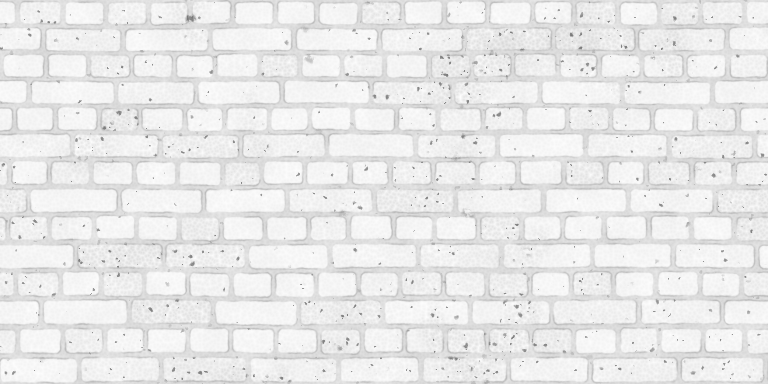
This texture is drawn by a Shadertoy shader. Its source:

```glsl
// Whitewashed brick wall: 14 courses alternating 9 long bricks and 18 short ones.
// Each brick is a rounded box with jittered ends and a ragged outline; layered sines
// give mottling and grime, cellular noise gives grain, flecks and chips.

const float ROWS = 14.0;
const float LONG_COUNT = 9.0;       // bricks across in a long course
const float SHORT_COUNT = 18.0;     // bricks across in a short course
const float WALL_WIDTH = 2.0;       // wall height is 1
const float ROW_SAG = 0.0135;       // lift of the middle courses
const float JOINT = 0.0135;         // mortar width
const float CORNER = 0.011;         // corner radius
const float RAGGED = 0.0015;        // roughness of the outline
const float RIM_WIDTH = 0.0026;
const float RIM_DARK = 0.13;
const float FLECK_DARK = 0.40;
const float CHIP_DARK = 0.32;
const vec3 BRICK = vec3(0.965);
const vec3 WORN_BRICK = vec3(0.905);
const vec3 MORTAR = vec3(0.872);
const mat2 TURN = mat2(0.8, 0.6, -0.6, 0.8);

// Position of the first joint in each course, in bricks, from the bottom up
const float PHASE[14] = float[14](0.93, 0.45, 0.47, 0.41, 0.91, 0.20, 0.36,
                                  0.18, 0.84, 0.30, 0.32, 0.05, 0.48, 0.45);

float hash(vec2 p) {
    vec3 q = fract(p.xyx * vec3(0.1031, 0.1030, 0.0973));
    q += dot(q, q.yzx + 33.33);
    return fract((q.x + q.y) * q.z);
}

// Layered sines, roughly -1 to 1
float waves(vec2 p) {
    float sum = 0.0, amp = 0.5;
    for (int i = 0; i < 5; i++) {
        p = TURN * p * 1.8 + 1.7;
        sum += amp * sin(p.x + 1.5 * sin(p.y));
        amp *= 0.6;
    }
    return sum;
}

// Distance to the nearest cell point
float cellular(vec2 p) {
    float nearest = 2.0;
    for (int k = 0; k < 9; k++) {
        vec2 cell = floor(p) + vec2(k % 3 - 1, k / 3 - 1);
        vec2 point = cell + vec2(hash(cell), hash(cell + 57.3));
        nearest = min(nearest, length(p - point));
    }
    return nearest;
}

// Scattered soft spots of random size; density is the share of cells that hold one
float spots(vec2 p, float density) {
    float cover = 0.0;
    for (int k = 0; k < 9; k++) {
        vec2 cell = floor(p) + vec2(k % 3 - 1, k / 3 - 1);
        vec2 point = cell + vec2(hash(cell), hash(cell + 57.3));
        float radius = mix(0.14, 0.46, pow(hash(cell + 19.7), 2.0));
        float present = smoothstep(0.0, 0.08, density - hash(cell + 91.1));
        cover = max(cover, present * smoothstep(radius, radius * 0.35, length(p - point)));
    }
    return cover;
}

// Place of a joint between bricks, jittered and wrapped around the wall
float jointAt(float i, float row, float count) {
    return i + 0.09 * (hash(vec2(mod(i, count), row + 40.0)) - 0.5);
}

float roundBox(vec2 q, vec2 halfSize) {
    vec2 d = abs(q) - halfSize + CORNER;
    return length(max(d, 0.0)) + min(max(d.x, d.y), 0.0) - CORNER;
}

void mainImage(out vec4 fragColor, in vec2 fragCoord) {
    vec2 p = fragCoord / iResolution.xy * vec2(WALL_WIDTH, 1.0);
    float aa = 1.0 / iResolution.y;

    // Course and brick
    float level = p.y - ROW_SAG * sin(3.14159 * p.y) + 0.0012 * sin(9.42478 * p.x + 5.0 * p.y);
    float row = clamp(floor(level * ROWS), 0.0, ROWS - 1.0);
    float count = mod(row, 2.0) < 0.5 ? LONG_COUNT : SHORT_COUNT;
    float pitch = WALL_WIDTH / count;
    float u = p.x / pitch - PHASE[int(row)];
    float i = floor(u);
    if (u < jointAt(i, row, count)) i -= 1.0;
    else if (u > jointAt(i + 1.0, row, count)) i += 1.0;
    float left = jointAt(i, row, count), right = jointAt(i + 1.0, row, count);
    vec2 id = vec2(mod(i, count), row);

    // Ragged outline
    vec2 size = vec2((right - left) * pitch, 1.0 / ROWS);
    vec2 q = vec2((u - 0.5 * (left + right)) * pitch, level - (row + 0.5) / ROWS);
    q.y += 0.003 * (hash(id + 7.0) - 0.5);
    float d = roundBox(q, 0.5 * (size - JOINT)) + RAGGED * waves(p * 38.0);
    float inside = smoothstep(aa, -aa, d);

    // Base tones, mottling and grain
    float wear = pow(hash(id + 13.0), 3.0);
    float mottle = waves(p * 14.0);
    float grime = smoothstep(0.35, 1.0, waves(p * 3.5 + 4.0));
    float grain = cellular(p * 110.0) - 0.45;
    vec3 brick = mix(BRICK, WORN_BRICK, 0.7 * wear) + 0.012 * mottle - 0.03 * grime;
    vec3 color = mix(MORTAR + 0.022 * mottle, brick, inside);
    color += grain * mix(0.05, 0.03 + 0.07 * max(wear, grime), inside);

    // Shadowed rim, broken along its length
    float rim = exp(-pow((d - 0.001) / RIM_WIDTH, 2.0));
    color -= RIM_DARK * rim * smoothstep(-0.7, 0.9, waves(p * 21.0 + 8.0));

    // Flecks and chips, thicker on worn bricks and in grimy patches
    vec2 bent = p + 0.004 * vec2(waves(p * 55.0), waves(p * 55.0 + 9.0));
    float density = 0.07 + 0.22 * wear + 0.22 * grime + 0.10 * mottle;
    color -= FLECK_DARK * spots(bent * 62.0, density) * mix(0.3, 1.0, inside);
    float chip = spots(bent * vec2(20.0, 27.0), 0.045 + 0.08 * grime);
    color -= CHIP_DARK * chip * smoothstep(-0.5, 0.5, waves(p * 80.0));

    fragColor = vec4(clamp(color, 0.0, 1.0), 1.0);
}
```
